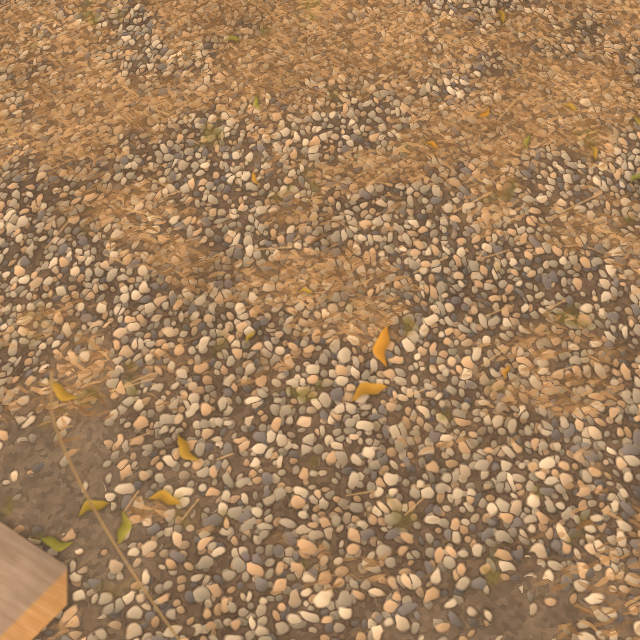
Give the GLSL for this texture, as a Shadertoy shader.

```glsl
struct Cell { float edge; float near; vec2 id; vec2 offset; };

const vec3 GAP = vec3(.46, .36, .27);
const vec3 DIRT = vec3(.53, .43, .33);
const vec3 GREY = vec3(.62, .53, .42);
const vec3 CREAM = vec3(.90, .75, .58);
const vec3 PEACH = vec3(.82, .61, .42);
const vec3 SLATE = vec3(.51, .44, .38);
const vec3 GRASS_DARK = vec3(.54, .38, .23);
const vec3 GRASS_PALE = vec3(.84, .62, .40);
const vec3 MOSS = vec3(.49, .41, .19);
const vec3 STRAW = vec3(.85, .65, .42);
const vec3 LEAF_ORANGE = vec3(.86, .57, .22);
const vec3 LEAF_GREEN = vec3(.62, .56, .25);

float hash(vec2 p) {
  vec3 q = fract(p.xyx * .1031);
  q += dot(q, q.yzx + 33.33);
  return fract((q.x + q.y) * q.z);
}

vec2 turn(vec2 p, float a) {
  float c = cos(a), s = sin(a);
  return vec2(c * p.x + s * p.y, c * p.y - s * p.x);
}

float fill(float d, float soft) { return 1. - smoothstep(-soft, soft, d); }

// Smooth layered sines, roughly -1 to 1
float waves(vec2 p) {
  float sum = 0., amp = .5;
  for (int i = 0; i < 4; i++) {
    sum += amp * sin(p.x + 1.3 * sin(p.y)) * cos(p.y + .7 * sin(p.x));
    p = turn(p, 1.1) * 1.9 + 3.7;
    amp *= .6;
  }
  return sum;
}

// Cellular noise whose cells are randomly stretched and turned
Cell cells(vec2 p, float stretch) {
  vec2 base = floor(p);
  float second = 9.;
  Cell cell = Cell(0., 9., base, vec2(0));
  for (int j = -1; j <= 1; j++)
  for (int i = -1; i <= 1; i++) {
    vec2 id = base + vec2(i, j);
    vec2 jitter = vec2(hash(id), hash(id + 71.3)) - .5;
    vec2 offset = p - id - .5 - .85 * jitter;
    float squeeze = 1. + stretch * hash(id + 17.9);
    vec2 q = turn(offset, 6.28 * hash(id + 39.1));
    float d = length(q * vec2(1. / squeeze, squeeze));
    if (d < cell.near) {
      second = cell.near;
      cell = Cell(0., d, id, offset);
    } else second = min(second, d);
  }
  cell.edge = second - cell.near;
  return cell;
}

vec3 stoneColor(Cell c) {
  vec3 tone = mix(GREY, CREAM, hash(c.id + 5.2));
  tone = mix(tone, PEACH, .8 * smoothstep(.55, .9, hash(c.id + 8.6)));
  tone = mix(tone, SLATE, step(hash(c.id + 12.4), .13));
  return tone * (1.03 + .32 * dot(c.offset, vec2(-.6, .8)));
}

// One scatter of rounded pebbles with soft contact shadows
vec3 addPebbles(vec3 col, vec2 ground, float missing, float light) {
  Cell c = cells(ground, .4);
  float radius = mix(.34, .62, hash(c.id + 23.5));
  float inside = min(.8 * c.edge + .02, radius - c.near);
  float present = step(missing, hash(c.id + 2.8));
  col *= 1. - .12 * present * smoothstep(-.2, 0., inside);
  return mix(col, stoneColor(c) * light, present * smoothstep(-.02, .2, inside));
}

vec3 addBlades(vec3 col, vec2 ground, float angle, float amount) {
  Cell c = cells(turn(ground, angle) * vec2(.75, 3.2), .3);
  vec3 blade = mix(GRASS_DARK, GRASS_PALE, hash(c.id + 4.4));
  float shown = smoothstep(0., .3, amount - hash(c.id + 9.7));
  return mix(col, blade, .75 * shown * smoothstep(0., .35, c.edge));
}

vec3 addLeaf(vec3 col, vec2 p, float angle, float size, float green) {
  vec2 q = turn(p, angle) / size;
  q.y += .3 * q.x * q.x + .08 * sin(5. * q.x);
  float d = (abs(q.y) - .33 * (1. - q.x * q.x)) * size;
  vec3 tone = mix(LEAF_ORANGE, LEAF_GREEN, green) * (.95 + .5 * q.y);
  return mix(col * (1. - .2 * fill(d - .003, .005)), tone, fill(d, .003));
}

vec3 addBlock(vec3 col, vec2 p) {
  float body = max((p.y + .667 * p.x - .185) * .83, p.x - .105);
  body = max(body, (p.x - p.y - .05) * .7);
  float front = smoothstep(-.004, .004, p.x - p.y + .005);
  float grain = .05 * waves(turn(p, -.59) * vec2(25, 160));
  vec3 wood = mix(vec3(.68, .54, .42), vec3(.79, .56, .34), front) + grain;
  return mix(col * (1. - .3 * fill(body - .008, .012)), wood, fill(body, .003));
}

void mainImage(out vec4 fragColor, in vec2 fragCoord) {
  vec2 uv = fragCoord / iResolution.xy;

  // Receding ground: stones shrink towards the top
  float spacing = .0255 - .0135 * uv.y;
  vec2 ground = vec2((uv.x - .5) / spacing, -log(spacing) / .0135);
  vec2 wavy = ground + .3 * vec2(waves(ground * .7), waves(ground * .7 + 9.));

  // Bare soil in the lower corners, dry grass towards the top
  float patches = waves(uv * 13.);
  float corner = max(.25 - length(uv - vec2(.1, .22)),
                     .2 - length((uv - vec2(.82, .02)) * vec2(.8, 1.4)));
  float bare = clamp(5. * corner + .4 * patches, 0., .85);
  float dry = waves(uv * vec2(9, 15) + 4.) + 1.1 * (uv.y - .5);
  dry = smoothstep(-.2, .7, dry);
  float grass = .1 + .75 * dry + .5 * fill(length(uv - vec2(.97, .1)) - .1, .1);

  // Grit below, then two overlapping scatters of pebbles
  Cell grit = cells(ground * 2.8 + 40., .4);
  vec3 col = mix(GAP, DIRT, bare) * (.9 + .2 * hash(grit.id));
  col = addPebbles(col, ground * 1.3 + 57., bare + .1, .88);
  col = addPebbles(col, wavy, max(bare, .22), 1.02);

  // Warm thatch, moss stains and tangled dry blades
  col = mix(col, mix(GRASS_DARK, GRASS_PALE, .4), .35 * dry);
  col = mix(col, MOSS, .6 * smoothstep(.42, .85, waves(uv * 21. + 8.)));
  col = addBlades(col, wavy, .35, grass);
  col = addBlades(col, wavy + 90., -.5, .7 * grass);

  // Loose straws
  for (int i = 0; i < 36; i++) {
    vec2 seed = vec2(i, 3);
    vec2 p = uv - vec2(hash(seed), .2 + .8 * hash(seed + 20.));
    p = turn(p, 1.6 * hash(seed + 50.) - .6);
    float reach = .01 + .025 * hash(seed + 80.);
    float d = length(vec2(max(abs(p.x) - reach, 0.), p.y)) - .0012;
    col = mix(col, STRAW, .8 * fill(d, .0018));
  }

  // Fallen leaves: larger at lower left, small ones elsewhere
  for (int i = 0; i < 20; i++) {
    vec2 seed = vec2(i, 61);
    vec2 spot = vec2(hash(seed), hash(seed + 11.));
    bool large = i < 6;
    vec2 place = large ? spot * vec2(.28, .36) + vec2(.01, .05)
                       : spot * vec2(.7, .58) + vec2(.3, .4);
    float size = large ? .026 : .011;
    col = addLeaf(col, uv - place, 6.28 * hash(seed + 47.), size, hash(seed + 73.));
  }
  col = addLeaf(col, uv - vec2(.595, .46), 1.45, .032, 0.);
  col = addLeaf(col, uv - vec2(.575, .393), .3, .03, .2);

  // Twig and timber corner
  float bend = .08 + .2 * pow(clamp(1. - uv.y / .36, 0., 1.), 1.3);
  float twig = max(abs(uv.x - bend) * .85 - .0025, uv.y - .42);
  col = mix(col, STRAW * .8, .85 * fill(twig, .002));
  col = addBlock(col, uv);

  float shade = 1.04 + .1 * patches + .07 * waves(uv * 34. + 2.);
  fragColor = vec4(col * shade, 1);
}
```
